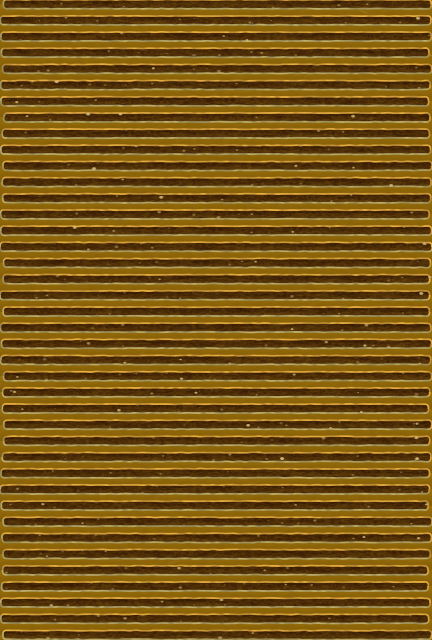
This texture is drawn by a Shadertoy shader. Its source:

```glsl
// Brushed brass plate cut by long horizontal grooves with rounded ends.
// Each groove is a rounded-box distance in units of one repeat: a dark grainy
// floor, a warm lit upper rim, a pale lower rim, then specks and scratches.

#define ROWS 39.57         // repeats down the canvas
#define PHASE 0.31         // height of the first groove centre, in repeats
#define HALF_HEIGHT 0.275  // groove centre to rim, in repeats
#define CORNER 0.2         // corner radius, in repeats
#define RIM_HALF 0.054     // half thickness of the rim lines
#define END_MARGIN 0.12    // mean gap between groove end and canvas edge
#define END_JITTER 0.26    // spread of that gap from row to row
#define SPECK_CHANCE 0.17  // share of cells that hold a speck
#define SCRATCHES 4        // number of fine scratches

const vec3 BRASS_LIGHT = vec3(0.585, 0.425, 0.040);
const vec3 BRASS_DEEP  = vec3(0.520, 0.365, 0.025);
const vec3 FLOOR_LIGHT = vec3(0.390, 0.255, 0.045);
const vec3 FLOOR_DARK  = vec3(0.215, 0.105, 0.010);
const vec3 RIM_WARM    = vec3(0.830, 0.620, 0.230);
const vec3 RIM_PALE    = vec3(0.675, 0.620, 0.390);
const vec3 SPECK       = vec3(0.880, 0.780, 0.520);

float hash(vec2 p) {
    vec3 q = fract(vec3(p.xyx) * 0.1031);
    q += dot(q, q.yzx + 33.33);
    return fract((q.x + q.y) * q.z);
}

float noise(vec2 p) {
    vec2 i = floor(p), f = fract(p);
    f = f * f * (3.0 - 2.0 * f);
    return mix(mix(hash(i), hash(i + vec2(1, 0)), f.x),
               mix(hash(i + vec2(0, 1)), hash(i + vec2(1, 1)), f.x), f.y);
}

float roundedBox(vec2 p, vec2 halfSize, float radius) {
    vec2 d = abs(p) - halfSize + radius;
    return length(max(d, 0.0)) + min(max(d.x, d.y), 0.0) - radius;
}

float segment(vec2 p, vec2 a, vec2 along) {
    float t = clamp(dot(p - a, along) / dot(along, along), 0.0, 1.0);
    return length(p - a - along * t);
}

// Antialiased coverage of the region where distance is negative
float cover(float distance, float pixel) {
    return smoothstep(0.6, -0.6, distance / pixel);
}

// Scattered flecks: at most one per cell along each groove
float specks(vec2 q, float row, float cellWidth, float size, float pixel) {
    float cell = floor(q.x / cellWidth);
    vec2 id = vec2(cell, row + 50.0 * cellWidth);
    float present = step(hash(id), SPECK_CHANCE);
    vec2 centre = vec2((cell + mix(0.2, 0.8, hash(id + 17.3))) * cellWidth,
                       mix(-0.22, 0.22, hash(id + 41.7)));
    float radius = size * mix(0.5, 1.0, hash(id + 73.1));
    vec2 d = (q - centre) * vec2(0.7, 1.0);
    return present * cover(length(d) - radius, pixel) * mix(0.35, 1.0, hash(id + 91.9));
}

void mainImage(out vec4 fragColor, in vec2 fragCoord) {
    float pixel = ROWS / iResolution.y;
    vec2 plate = fragCoord * pixel;
    float width = iResolution.x * pixel;

    // Position relative to the nearest groove
    float row = floor(plate.y - PHASE + 0.5);
    vec2 q = vec2(plate.x, plate.y - PHASE - row);

    // Groove shape, with uneven ends and slightly wavering rims
    float left = END_MARGIN + END_JITTER * (hash(vec2(row, 3.0)) - 0.5);
    float right = width - END_MARGIN - END_JITTER * (hash(vec2(row, 8.0)) - 0.5);
    vec2 middle = vec2(0.5 * (left + right), 0.0);
    float groove = roundedBox(q - middle, vec2(0.5 * (right - left), HALF_HEIGHT), CORNER);
    groove += 0.035 * (noise(vec2(q.x * 2.5, row * 7.0 + step(0.0, q.y) * 3.0)) - 0.5);

    // Smooth land between grooves
    float shade = smoothstep(-0.5, 0.5, fract(plate.y - PHASE) - 0.5);
    vec3 color = mix(BRASS_DEEP, BRASS_LIGHT, shade);
    color *= 0.98 + 0.04 * noise(plate * vec2(3.0, 8.0));

    // Grainy floor, darkest under the upper rim
    float grain = 0.55 * noise(plate * vec2(5.0, 11.0)) + 0.45 * noise(plate * vec2(11.0, 17.0) + 9.0);
    float streak = noise(vec2(plate.x * 0.8, plate.y * 9.0));
    float lightness = 0.46 - 1.1 * q.y + 0.85 * (grain - 0.5) + 0.4 * (streak - 0.5);
    vec3 floorColor = mix(FLOOR_DARK, FLOOR_LIGHT, clamp(lightness, 0.0, 1.25));
    color = mix(color, floorColor, cover(groove, pixel));

    // Rims: warm above and at the right end, pale below and at the left end
    float endSide = smoothstep(0.3, 0.0, right - q.x) - smoothstep(0.3, 0.0, q.x - left);
    float warm = smoothstep(-0.1, 0.1, q.y + 0.25 * endSide);
    float wear = mix(0.84, 1.12, noise(vec2(plate.x * 3.5, row * 5.0 + step(0.0, q.y) * 2.0)));
    vec3 rimColor = mix(RIM_PALE, RIM_WARM, warm) * wear;
    color = mix(color, rimColor, cover(abs(groove) - RIM_HALF, pixel));

    // Specks of two sizes
    float flecks = max(specks(q, row, 2.1, 0.09, pixel), 0.6 * specks(q, row, 0.9, 0.06, pixel));
    color = mix(color, SPECK, flecks * 0.85);

    // A few fine scratches across the plate
    for (int i = 0; i < SCRATCHES; i++) {
        vec2 id = vec2(float(i) * 5.0 + 2.0, 29.0);
        vec2 start = vec2(hash(id) * width, hash(id + 11.0) * ROWS);
        float angle = 2.4 * (hash(id + 23.0) - 0.5);
        vec2 along = vec2(cos(angle), sin(angle)) * mix(0.5, 1.6, hash(id + 37.0));
        float scratch = cover(segment(plate, start, along) - 0.025, pixel);
        color = mix(color, RIM_PALE, 0.4 * scratch * noise(plate * 6.0));
    }

    fragColor = vec4(color, 1.0);
}
```
